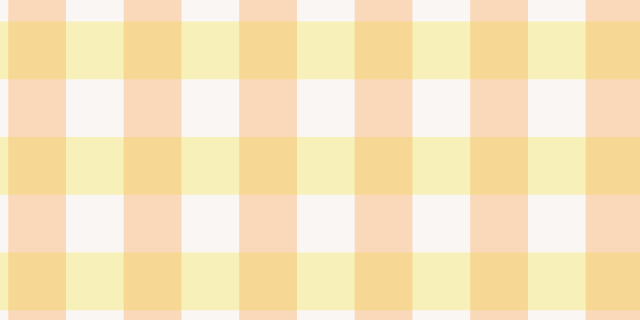
Give the GLSL for this pattern, as a WebGL 1 fragment shader.

```glsl
precision highp float;

// Pastel gingham: evenly spaced peach columns cross yellow rows on off-white.
// Each band set is a repeated 1D distance turned into smooth coverage;
// the two coverages blend four flat cloth colours.

uniform vec2 u_resolution;

// Lengths are fractions of the canvas height.
#define PERIOD 0.3609
#define BAND_WIDTH 0.1805
#define BAND_START vec2(0.0257, 0.0305)
#define EDGE_PIXELS 1.0
#define GROUND vec3(0.980, 0.963, 0.958)
#define PEACH vec3(0.975, 0.852, 0.724)
#define YELLOW vec3(0.970, 0.945, 0.725)
#define OVERLAP vec3(0.967, 0.843, 0.580)

// Coverage of the repeated bands along each axis: x for columns, y for rows.
vec2 bandCoverage(vec2 position, float edge) {
  vec2 fromCentre = position - BAND_START - 0.5 * BAND_WIDTH;
  vec2 nearest = abs(fract(fromCentre / PERIOD + 0.5) - 0.5) * PERIOD;
  vec2 signedDistance = nearest - 0.5 * BAND_WIDTH;
  return clamp(0.5 - signedDistance / edge, 0.0, 1.0);
}

void main() {
  vec2 position = gl_FragCoord.xy / u_resolution.y;
  vec2 band = bandCoverage(position, EDGE_PIXELS / u_resolution.y);

  // Columns first, then rows over both the ground and the columns.
  vec3 betweenRows = mix(GROUND, PEACH, band.x);
  vec3 insideRows = mix(YELLOW, OVERLAP, band.x);
  gl_FragColor = vec4(mix(betweenRows, insideRows, band.y), 1.0);
}
```
